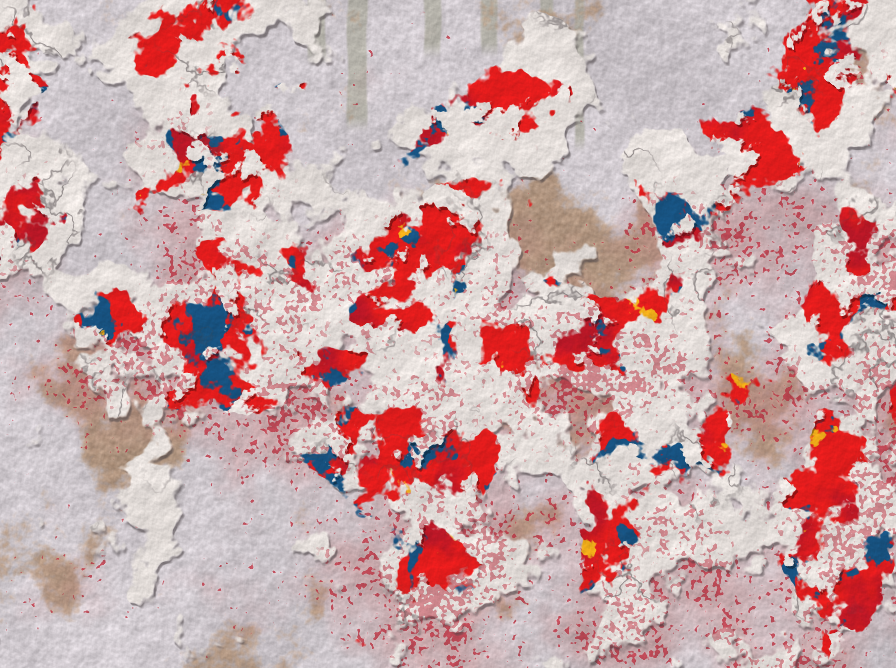
Write a Shadertoy shader that draws this texture.

```glsl
// Weathered wall: grainy lilac plaster with tan stains, red dust and peeling paint.
// Paint gathers along a few seams; gradient noise tears it into white, red, blue
// and yellow flakes, which get relief light, cracks and a thin shadow.

const vec3 PLASTER = vec3(0.80, 0.775, 0.795);
const vec3 WHITE   = vec3(0.89, 0.865, 0.85);
const vec3 TAN     = vec3(0.66, 0.54, 0.44);
const vec3 DRIP    = vec3(0.66, 0.655, 0.60);
const vec3 PINK    = vec3(0.76, 0.53, 0.53);
const vec3 DUST    = vec3(0.72, 0.19, 0.25);
const vec3 RED     = vec3(0.88, 0.11, 0.11);
const vec3 CRIMSON = vec3(0.72, 0.09, 0.15);
const vec3 BLUE    = vec3(0.09, 0.32, 0.50);
const vec3 YELLOW  = vec3(0.93, 0.67, 0.10);
const vec3 SHADOW  = vec3(0.30, 0.27, 0.28);
const vec2 LIGHT   = vec2(-0.5, 0.85);  // direction towards the light
const float EDGE   = 0.05;              // softness of flake borders
const float RELIEF = 0.30;              // strength of surface light
const int DRIPS = 6;

// Seams (start, end) along which old paint survives
const int SEAM_COUNT = 9;
const vec4 SEAMS[SEAM_COUNT] = vec4[SEAM_COUNT](
    vec4(0.28, 0.96, 0.40, 0.56), vec4(0.75, 0.80, 0.60, 0.58),
    vec4(0.22, 0.50, 0.58, 0.40), vec4(0.58, 0.56, 0.96, 0.44),
    vec4(0.62, 0.38, 0.66, 0.14), vec4(0.97, 0.40, 0.92, 0.18),
    vec4(1.31, 0.62, 1.24, 0.08), vec4(0.00, 0.95, 0.02, 0.70),
    vec4(1.06, 0.68, 1.29, 0.95));

vec2 gradientAt(vec2 cell) {
    vec3 q = fract(cell.xyx * vec3(0.1031, 0.1030, 0.0973));
    q += dot(q, q.yzx + 33.33);
    float angle = 6.2832 * fract((q.x + q.y) * q.z);
    return vec2(cos(angle), sin(angle));
}

float noise(vec2 p) {
    vec2 i = floor(p), f = p - i, x = vec2(1.0, 0.0);
    vec2 u = f * f * f * (f * (f * 6.0 - 15.0) + 10.0);
    float below = mix(dot(gradientAt(i), f), dot(gradientAt(i + x), f - x), u.x);
    float above = mix(dot(gradientAt(i + x.yx), f - x.yx), dot(gradientAt(i + 1.0), f - 1.0), u.x);
    return mix(below, above, u.y);
}

float fbm(vec2 p) {
    float sum = 0.0, amp = 1.0;
    for (int i = 0; i < 5; i++) {
        sum += amp * noise(p);
        p = mat2(1.6, 1.2, -1.2, 1.6) * p + 7.3;
        amp *= 0.55;
    }
    return sum;
}

float seamDistance(vec2 p) {
    float d = 9.0;
    for (int i = 0; i < SEAM_COUNT; i++) {
        vec2 a = p - SEAMS[i].xy, b = SEAMS[i].zw - SEAMS[i].xy;
        d = min(d, length(a - b * clamp(dot(a, b) / dot(b, b), 0.0, 1.0)));
    }
    return d;
}

// Signed fields, positive inside each layer
float cover(float field) { return smoothstep(-EDGE, EDGE, field); }
float zoneAt(vec2 p)     { float d = seamDistance(p); return exp(-60.0 * d * d); }
float flakeField(vec2 p) { return fbm(p * 6.5 + 3.1) + 0.75 * zoneAt(p) - 0.42; }
float redField(vec2 p)   { return fbm(p * 9.0 + 21.7) + 0.95 * zoneAt(p) - 0.92; }
float chipField(vec2 p)  { return fbm(p * 15.0 + 47.0) - 0.24; }

float dripMask(vec2 p) {
    float mask = 0.0;
    for (int i = 0; i < DRIPS; i++) {
        vec2 r = gradientAt(vec2(float(i) + 4.0, 9.0));
        float x = 0.46 + 0.085 * float(i) + 0.02 * r.x + 0.004 * noise(p * 14.0);
        float side = 1.0 - smoothstep(0.0, 0.005, abs(p.x - x) - 0.007 - 0.006 * r.y);
        mask = max(mask, side * smoothstep(0.0, 0.03, p.y - 0.84 - 0.08 * r.x));
    }
    return mask;
}

void mainImage(out vec4 fragColor, in vec2 fragCoord) {
    vec2 uv = fragCoord / iResolution.y;
    vec2 p = uv + 0.018 * vec2(noise(uv * 9.0), noise(uv * 9.0 + 40.0));
    float grain = noise(uv * 150.0) + 0.7 * noise(uv * 75.0);
    float slope = fbm(uv * 24.0) - fbm((uv + 0.003 * LIGHT) * 24.0);

    // Plaster with drips and tan stains
    vec3 color = PLASTER + 0.07 * fbm(uv * 4.0) + 0.07 * grain;
    color = mix(color, DRIP, 0.7 * dripMask(uv));
    vec2 bare = (uv - vec2(1.03, 0.60)) / vec2(0.27, 0.16);
    float stain = fbm(p * 4.2 + 11.0) + 0.5 * exp(-dot(bare, bare)) + 0.12 * grain;
    color = mix(color, TAN + 0.08 * grain, 0.85 * smoothstep(0.26, 0.52, stain));

    // Red dust, a pale wash broken into specks
    float spread = seamDistance(uv + vec2(0.0, 0.05));
    float density = 0.8 * exp(-22.0 * spread * spread) * (1.0 - 0.75 * smoothstep(0.55, 0.9, uv.y));
    density += 0.6 * fbm(p * 5.0 + 63.0);
    color = mix(color, PINK, 0.55 * smoothstep(0.25, 0.95, density));
    float specks = smoothstep(0.0, 0.22, grain + 0.5 * fbm(uv * 30.0) + density - 0.95);
    color = mix(color, DUST, 0.8 * specks);

    // White flakes and their shadow
    float flake = cover(flakeField(p));
    color = mix(color, SHADOW, 0.6 * cover(flakeField(p + 0.006 * LIGHT)) * (1.0 - flake));
    vec3 white = WHITE + 0.05 * fbm(uv * 12.0);
    white = mix(white, DUST, 0.5 * specks * smoothstep(0.3, 0.8, density));
    color = mix(color, white, flake);

    // Coloured paint, then white chips left on top of it
    float painted = cover(redField(p)), chip = cover(chipField(p));
    vec3 paint = mix(RED, CRIMSON, smoothstep(0.0, 0.5, fbm(uv * 7.0 + 5.0)));
    paint = mix(paint, BLUE, cover(fbm(p * 11.0 + 81.0) - 0.30));
    paint = mix(paint, YELLOW, cover(fbm(p * 13.0 + 130.0) - 0.58));
    paint *= 1.0 - 0.35 * cover(chipField(p + 0.005 * LIGHT)) * (1.0 - chip);
    color = mix(color, mix(paint, white, chip), painted);

    // Cracks in the flakes and overall relief
    float crack = 1.0 - smoothstep(0.0, 0.07, abs(fbm(p * 10.0 + 95.0)));
    crack *= smoothstep(0.0, 0.3, noise(uv * 8.0 + 33.0)) * flake;
    color = mix(color, SHADOW, 0.5 * crack * (1.0 - 0.6 * painted));
    color *= 1.0 + RELIEF * clamp(slope, -0.7, 0.5);
    fragColor = vec4(clamp(color, 0.0, 1.0), 1.0);
}
```
